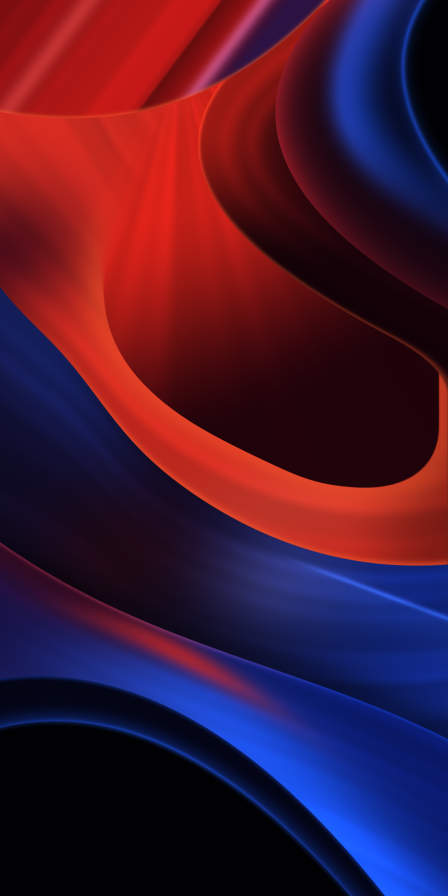
Write a WebGL 1 fragment shader that draws this background.

```glsl
precision highp float;
// Folded silk in red over deep blue: layers are painted back to front, each
// bounded by a cubic curve whose signed distance drives its edge, rim and glow.
// Space: x runs 0..1 to the right, y runs 0..2 downward.

uniform vec2 u_resolution;

#define SILK 0.16        // strength of the fine streaks
#define RIM 0.006        // width of the lit edges
#define RIM_LIGHT 0.55   // brightness of the lit edges
#define RED vec3(0.80, 0.16, 0.12)
#define ORANGE vec3(0.95, 0.34, 0.17)
#define WINE vec3(0.13, 0.01, 0.04)
#define NIGHT vec3(0.06, 0.045, 0.16)
#define BLUE vec3(0.08, 0.24, 0.66)
#define BLACK vec3(0.004, 0.004, 0.015)

float hash(float n) { return fract(sin(n * 91.345) * 4375.85); }

// Smooth 1D noise centred on zero, used for streaks
float silk(float t) {
  float f = fract(t);
  return mix(hash(floor(t)), hash(floor(t) + 1.0), f * f * (3.0 - 2.0 * f)) - 0.5;
}

float glow(float d, float w) { return exp(-d * d / (w * w)); }

float spot(vec2 p, vec2 center, vec2 radius) {
  vec2 q = (p - center) / radius;
  return exp(-dot(q, q));
}

// Approximate signed distance of v from the cubic c(t)
float curve(float t, float v, vec4 c) {
  float value = c.x + t * (c.y + t * (c.z + t * c.w));
  float slope = c.y + t * (2.0 * c.z + 3.0 * t * c.w);
  return (v - value) / sqrt(1.0 + slope * slope);
}

float cover(float d) {
  float soft = 0.8 / u_resolution.x;
  return smoothstep(-soft, soft, d);
}

// Blue cloth, lower wave and the dark arch
vec3 lowerCloth(vec2 p, float dBand) {
  float x = p.x;
  float dWave = curve(x, p.y, vec4(1.21, 0.707, -0.601, 0.334));
  float dArch = curve(x, p.y, vec4(1.515, -0.138, 0.817, 0.0));
  float dHole = curve(x, p.y, vec4(1.625, -0.24, 0.97, -0.064));
  float dStreak = curve(x, p.y, vec4(1.005, 0.375, 0.0, 0.0));
  float dEmber = curve(x, p.y, vec4(1.32, 0.2, 0.37, 0.0));

  vec3 col = NIGHT + vec3(0.03, 0.09, 0.25) * glow(dBand, 0.13) * (1.0 - smoothstep(0.1, 0.4, x));
  col = mix(col, vec3(0.15, 0.03, 0.07), 0.8 * spot(p, vec2(0.27, 1.24), vec2(0.2, 0.16)));
  col += vec3(0.0, 0.10, 0.34) * smoothstep(0.35, 0.95, x);
  col += vec3(0.13, 0.13, 0.2) * spot(p, vec2(0.62, 1.3), vec2(0.17, 0.12));
  col += vec3(0.10, 0.18, 0.35) * smoothstep(0.6, 0.85, x)
       * (glow(dStreak, RIM) + 0.3 * cover(dStreak) * glow(dStreak, 0.07));
  col *= 1.0 + 2.0 * SILK * silk(dBand * 45.0 + x * 3.0);
  col *= 1.0 - 0.45 * glow(dWave, 0.06);

  // Wave with a blue crest and a red ember
  vec3 wave = mix(vec3(0.09, 0.07, 0.28), vec3(0.04, 0.10, 0.43), smoothstep(0.2, 0.8, x));
  wave += vec3(0.07, 0.26, 0.62) * glow(dArch, 0.11) * smoothstep(-0.15, 0.6, x);
  wave = mix(wave, vec3(0.25, 0.03, 0.09), 0.75 * glow(dWave, 0.07) * (1.0 - smoothstep(0.2, 0.5, x)));
  wave = mix(wave, vec3(0.78, 0.15, 0.17), 0.85 * glow(dEmber, 0.026) * glow(x - 0.4, 0.19));
  wave *= 1.0 + SILK * silk(dWave * 50.0 - x * 2.0);
  wave += mix(vec3(0.4, 0.14, 0.16), BLUE * 0.6, smoothstep(0.4, 0.8, x)) * RIM_LIGHT * glow(dWave, RIM);
  col = mix(col, wave, cover(dWave));

  // Arch rim and the black hole under it
  vec3 arch = vec3(0.01, 0.015, 0.08) + BLUE * 0.35 * glow(dHole, 0.025);
  arch += BLUE * 0.4 * glow(dArch, RIM);
  col = mix(col, arch, cover(dArch));
  col = mix(col, BLACK, cover(dHole));
  return col + BLUE * RIM_LIGHT * glow(dHole, RIM) * (0.4 + 0.6 * glow(x - 0.4, 0.3));
}

// Red band wrapped round a shaded pocket
vec3 redBand(vec2 p, float dBand) {
  float lift = max(0.6 - p.y, 0.0);
  float u = (p.x - 1.2 * lift * lift - 0.605) / 0.375;
  float v = max(p.y - 0.6 - 0.467 * (p.x - 0.23), 0.0) / 0.26;
  float n = mix(3.0, 2.0, smoothstep(-0.5, 0.5, u));
  float dPocket = 0.28 * (pow(pow(abs(u), n) + pow(v, n), 1.0 / n) - 1.0);

  vec3 col = RED * (1.0 - 0.35 * smoothstep(0.75, 1.0, p.x));
  col += vec3(0.0, 0.06, 0.05) * spot(p, vec2(0.65, 1.13), vec2(0.25, 0.1));
  col = mix(col, vec3(0.24, 0.035, 0.09), 0.9 * spot(p, vec2(0.0, 0.56), vec2(0.19, 0.15)));
  col *= 1.0 + SILK * silk(dBand * 35.0 + p.x * 4.0);
  col = mix(col, ORANGE, 0.5 * glow(dPocket, 0.04) * smoothstep(0.35, 0.7, p.y));
  col = mix(col, ORANGE, RIM_LIGHT * glow(dBand, RIM * 1.6) * smoothstep(0.05, 0.3, p.x));

  // Pocket: lit at the upper left, sinking to wine, with fanned creases
  float light = 1.0 - smoothstep(0.48, 1.08, p.y + 0.5 * (p.x - 0.3));
  vec3 pocket = mix(WINE, vec3(0.84, 0.13, 0.095), light);
  vec2 fan = p - vec2(0.4, 0.12);
  pocket *= 1.0 + SILK * silk(fan.x / max(fan.y, 0.05) * 14.0);
  float soft = 0.07 * (1.0 - smoothstep(0.38, 0.66, p.y)) + 0.8 / u_resolution.x;
  return mix(col, pocket, smoothstep(-soft, soft, -dPocket));
}

// Pleats sweeping down the right, ending in blue and black
vec3 addPleats(vec3 col, vec2 p) {
  float y = min(p.y, 0.88);
  float bend = max(y - 0.75, 0.0);
  float dPleat = curve(y, p.x + 8.7 * bend * bend, vec4(0.73, -1.836, 3.1, -0.54));
  float dFold = curve(p.y, p.x, vec4(0.735, -0.942, 1.801, 0.1755));
  float dBlue = curve(p.y, p.x, vec4(0.83, -0.529, 0.539, 2.55));
  float dVoid = curve(p.y, p.x, vec4(0.945, -0.611, 2.234, -0.91));

  float light = glow(dPleat, 0.15) * (1.0 - smoothstep(0.28, 0.6, p.y));
  vec3 pleat = mix(vec3(0.09, 0.01, 0.035), vec3(0.77, 0.12, 0.09), light);
  pleat *= 1.0 + 2.5 * SILK * silk(dPleat * 32.0);
  pleat += ORANGE * 0.35 * glow(dPleat, RIM);
  col = mix(col, pleat, cover(dPleat));

  vec3 fold = mix(vec3(0.06, 0.012, 0.055), vec3(0.015, 0.025, 0.11), smoothstep(-0.05, 0.05, dBlue));
  fold += vec3(0.5, 0.09, 0.09) * exp(-max(dFold, 0.0) / 0.045) * (1.0 - 0.6 * smoothstep(0.3, 0.65, p.y));
  fold += BLUE * 0.85 * glow(dBlue, dBlue < 0.0 ? 0.035 : 0.07) * (1.0 - 0.65 * smoothstep(0.25, 0.5, p.y));
  col = mix(col, fold, cover(dFold));
  col = mix(col, BLACK, cover(dVoid));
  return col + BLUE * RIM_LIGHT * (glow(dVoid, RIM) + 0.4 * glow(dVoid, 0.02));
}

// Top sheet with slanted streaks
vec3 topSheet(vec2 p, float dSheet) {
  float s = p.x + 0.75 * p.y;
  vec3 col = mix(vec3(0.55, 0.06, 0.07), vec3(0.78, 0.10, 0.09), glow(s - 0.36, 0.15));
  col += vec3(0.14, 0.12, 0.12) * glow(s - 0.2, 0.03);
  col *= 1.0 - 0.35 * smoothstep(0.49, 0.5, s) * glow(s - 0.49, 0.06);
  col = mix(col, vec3(0.17, 0.07, 0.26), smoothstep(0.55, 0.66, s));
  col += vec3(0.25, 0.2, 0.3) * glow(s - 0.59, 0.02);
  col *= 1.0 + 1.5 * SILK * silk(s * 30.0);
  return mix(col, ORANGE, RIM_LIGHT * glow(dSheet, RIM));
}

void main() {
  vec2 uv = gl_FragCoord.xy / u_resolution;
  vec2 p = vec2(uv.x, 2.0 - 2.0 * uv.y);
  float dBand = curve(p.x, p.y + 0.043 * glow(p.x - 0.15, 0.12), vec4(0.65, 1.445, -0.985, 0.15));
  float dSheet = curve(p.x, p.y, vec4(0.25, 0.162, -0.407, -0.389));

  vec3 col = addPleats(redBand(p, dBand), p);
  col = mix(col, lowerCloth(p, dBand), cover(dBand));
  col = mix(col, topSheet(p, dSheet), cover(-dSheet));
  gl_FragColor = vec4(clamp(col, 0.0, 1.0), 1.0);
}
```
